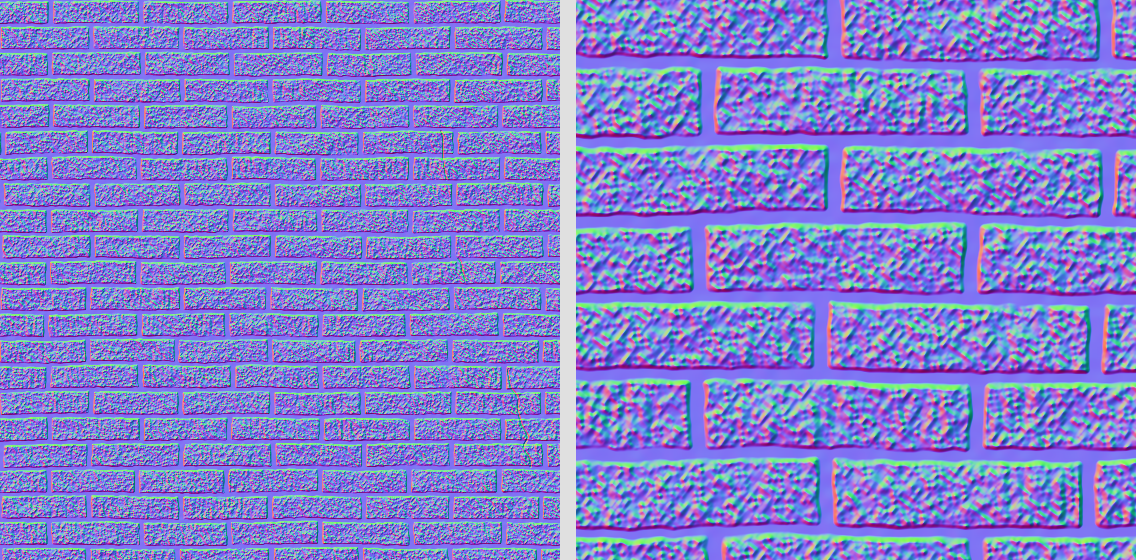
Left: the whole. Right: its middle third, enlarged.
Write a three.js fragment shader that draws this texture map.

```glsl
// Tangent-space normal map of a running-bond brick wall, 21.5 courses by 6.2 bricks.
// A height field of thinly bevelled, uneven bricks with rough faces and a few cracks
// is differentiated numerically, and its slope is packed into colour.
varying vec2 vUv;

float hash(vec2 p) {
  return fract(sin(dot(p, vec2(127.1, 311.7))) * 43758.55);
}

float noise(vec2 p) {
  vec2 i = floor(p), f = fract(p);
  f = f * f * (3.0 - 2.0 * f);
  return mix(mix(hash(i), hash(i + vec2(1, 0)), f.x),
             mix(hash(i + vec2(0, 1)), hash(i + vec2(1, 1)), f.x), f.y);
}

// Groove along the wavering segment a-b
float crack(vec2 p, vec2 a, vec2 b) {
  p.x += 0.012 * (noise(p * 45.0) - 0.5);
  vec2 ab = b - a;
  float t = clamp(dot(p - a, ab) / dot(ab, ab), 0.0, 1.0);
  return 1.0 - smoothstep(0.0, 0.0025, length(p - a - ab * t));
}

// Brick relief: 0 in the mortar, 1 on the face
float brick(vec2 p) {
  // Sagging courses and chipped outlines
  vec2 q = p + 0.004 * (vec2(noise(p * 14.0), noise(p * 11.0 + 40.0)) - 0.5);
  q += 0.002 * (vec2(noise(p * 100.0), noise(p * 120.0 + 70.0)) - 0.5);

  float v = (1.0 - q.y) * 21.5 + 0.024;
  float row = floor(v);
  float shift = 0.464 * (1.0 - mod(row, 2.0)) + 0.07 * (hash(vec2(row, 9.0)) - 0.5);
  float u = q.x * 6.19 + shift;
  float column = floor(u);

  // Each vertical joint has its own offset, shared by both neighbours
  float left = 0.028 + 0.045 * (hash(vec2(column, row)) - 0.5);
  float right = 0.972 + 0.045 * (hash(vec2(column + 1.0, row)) - 0.5);
  float lift = 0.03 * (hash(vec2(row, column + 20.0)) - 0.5);
  vec2 local = vec2((fract(u) - 0.5 * (left + right)) / 6.19,
                    (0.5 + lift - fract(v)) / 21.5);
  vec2 halfSize = vec2(0.5 * (right - left) / 6.19, 0.42 / 21.5);

  // Rounded box, with a broader bevel along the top
  vec2 d = abs(local) - halfSize + 0.002;
  float dist = length(max(d, 0.0)) + min(max(d.x, d.y), 0.0) - 0.002;
  float bevel = mix(0.0014, 0.0028, smoothstep(0.008, 0.017, local.y));
  return 1.0 - smoothstep(-bevel, 0.0008, dist);
}

// Rough face: fine pits, drag marks and broad dents, centred on zero
float grain(vec2 p) {
  mat2 turn = mat2(0.8, 0.6, -0.6, 0.8);
  float fine = noise(turn * p * 370.0);
  float coarse = noise(p * turn * 210.0 + 31.0);
  float streaks = smoothstep(0.45, 0.8, noise(p * vec2(17.0, 24.0) + 5.0));
  float drag = noise(p * vec2(240.0, 50.0) + 12.0) - 0.5;
  float dents = noise(p * vec2(30.0, 48.0)) - 0.5;
  return 0.0037 * (fine * fine - 0.3) + 0.0034 * (coarse * coarse - 0.3)
       + 0.0038 * streaks * drag + 0.0045 * dents;
}

float height(vec2 p) {
  float face = brick(p);
  float cracks = crack(p, vec2(0.788, 0.765), vec2(0.797, 0.68));
  cracks = max(cracks, crack(p, vec2(0.911, 0.342), vec2(0.948, 0.167)));
  cracks = max(cracks, crack(p, vec2(0.814, 0.538), vec2(0.833, 0.50)));
  float rise = 0.0033 + 0.002 * noise(p * 35.0 + 8.0);
  return face * (rise + grain(p)) + 0.0004 * noise(p * 130.0) - 0.004 * cracks;
}

void main() {
  // Central differences; red rises toward the right, green falls toward the top
  vec2 e = vec2(0.0007, 0.0);
  vec2 slope = vec2(height(vUv + e.xy) - height(vUv - e.xy),
                    height(vUv - e.yx) - height(vUv + e.yx)) / 0.0014;

  // Upward slopes are steeper than the gentle downward ones
  slope.y += 0.25 * abs(slope.y) - 0.1;

  // Blue drops faster than red and green spread, so steep edges turn vivid
  vec3 normal = normalize(vec3(slope, 1.0));
  gl_FragColor = vec4(0.5 + 0.5 * normal.xy, 0.14 + 0.82 * normal.z, 1.0);
}
```
